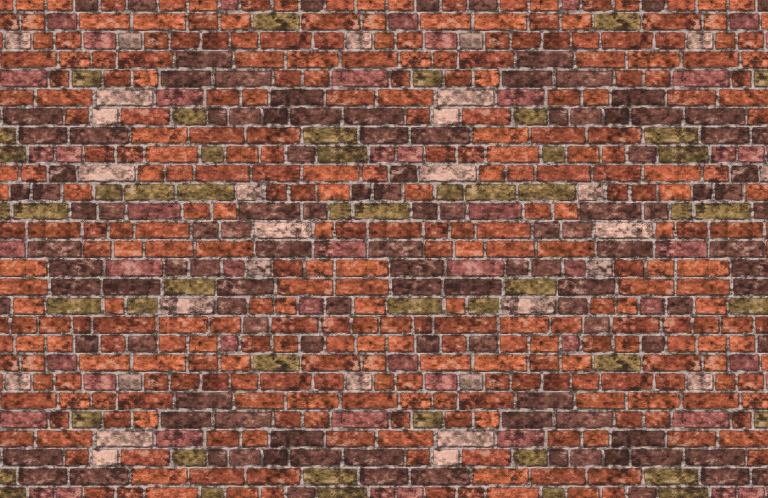
This texture is drawn by a WebGL 2 fragment shader. Its source:

```glsl
#version 300 es
precision highp float;
// Weathered brick wall: mixed long and short bricks in rough mortar, on a repeating tile.

#define TILE 0.685        // side of the repeating tile, in canvas heights
#define ROWS 18.0         // brick rows per tile
#define CELLS 12.0        // short bricks per row and tile
#define JOINT 0.0033      // half width of a mortar joint
#define ROUGHNESS 0.0050  // raggedness of the brick edges
#define JITTER 0.30       // shift of upright joints, in short bricks
#define GRAIN 1.05        // contrast of the brick surface
#define TOP_JOINT 0.976   // height of the uppermost mortar line

uniform vec2 u_resolution;
out vec4 outColor;

const vec3 MORTAR_LIGHT = vec3(0.73, 0.66, 0.63);
const vec3 MORTAR_DARK = vec3(0.36, 0.30, 0.27);
const vec3 SOOT = vec3(0.20, 0.14, 0.13);
const vec3 DUST = vec3(0.75, 0.63, 0.56);

float hash(vec2 p) {
  return fract(sin(dot(p, vec2(127.1, 311.7))) * 43758.5453);
}

// Value noise that wraps on the tile
float noise(vec2 uv, vec2 freq) {
  vec2 p = uv * freq, i = floor(p), f = p - i;
  f = f * f * (3.0 - 2.0 * f);
  vec2 a = mod(i, freq), b = mod(i + 1.0, freq);
  return mix(mix(hash(a + freq), hash(vec2(b.x, a.y) + freq), f.x),
             mix(hash(vec2(a.x, b.y) + freq), hash(b + freq), f.x), f.y);
}

float fbm(vec2 uv, vec2 freq) {
  float sum = 0.0, amp = 0.5;
  for (int i = 0; i < 4; i++) {
    sum += amp * noise(uv, freq);
    freq *= 2.0;
    amp *= 0.6;
  }
  return sum / 1.088;
}

// Position of an upright joint, in cells
float jointAt(float i, float row) {
  return i + JITTER * hash(vec2(mod(i, CELLS), row + 40.0));
}

float boxDistance(vec2 p, vec2 halfSize, float radius) {
  vec2 q = abs(p) - halfSize + radius;
  return length(max(q, 0.0)) + min(max(q.x, q.y), 0.0) - radius;
}

vec3 brickColour(float h, float tint) {
  vec3 c = mix(vec3(0.54, 0.28, 0.21), vec3(0.70, 0.38, 0.25), tint);  // red to orange
  c = mix(c, vec3(0.43, 0.28, 0.24), step(0.56, h));                   // burnt brown
  c = mix(c, vec3(0.58, 0.34, 0.31), step(0.74, h));                   // plum
  c = mix(c, vec3(0.50, 0.40, 0.25), step(0.87, h));                   // olive
  return mix(c, vec3(0.71, 0.56, 0.50), step(0.94, h));                // pale
}

void main() {
  vec2 p = gl_FragCoord.xy / u_resolution.y;
  float px = 1.0 / u_resolution.y;
  vec2 uv = (p - vec2(0.0, TOP_JOINT)) / TILE;

  // Row and cell; two cells may join into one long brick
  float rowIndex = floor(uv.y * ROWS);
  float row = mod(rowIndex, ROWS);
  float x = uv.x * CELLS + 2.0 * hash(vec2(row, 7.0));
  float i = floor(x);
  if (x < jointAt(i, row)) i -= 1.0;
  float pairStart = 2.0 * floor(i / 2.0);
  float longShare = mix(0.28, 0.80, mod(row, 2.0));
  bool isLong = hash(vec2(mod(pairStart, CELLS), row + 80.0)) < longShare;
  float first = isLong ? pairStart : i;
  float left = jointAt(first, row);
  float right = jointAt(first + (isLong ? 2.0 : 1.0), row);
  vec2 id = vec2(mod(first, CELLS), row);

  // Brick outline with ragged edges
  vec2 size = vec2((right - left) / CELLS, 1.0 / ROWS) * TILE;
  vec2 local = vec2((x - 0.5 * (left + right)) / CELLS,
                    uv.y - (rowIndex + 0.5) / ROWS) * TILE;
  float ragged = (fbm(uv, vec2(40.0)) - 0.5) * ROUGHNESS;
  vec2 halfSize = 0.5 * size - JOINT;
  float d = boxDistance(local, halfSize, 0.003) + ragged;
  float shadow = boxDistance(local + vec2(-0.0008, 0.0022), halfSize, 0.003) + ragged;

  // Surface noises
  float blotch = fbm(uv, vec2(26.0, 34.0));
  float grain = fbm(uv + 0.37, vec2(70.0, 90.0));
  float speck = noise(uv, vec2(150.0, 170.0));
  float stain = fbm(uv + 0.61, vec2(18.0, 15.0));

  // Mortar with dark crevices below the bricks
  vec3 mortar = mix(MORTAR_DARK, MORTAR_LIGHT, smoothstep(0.25, 0.62, grain));
  mortar *= 0.86 + 0.28 * speck;
  float crevice = 1.0 - smoothstep(-px, 0.0012 + px, shadow);
  mortar = mix(mortar, SOOT, crevice * smoothstep(0.30, 0.55, blotch) * 0.85);

  // Brick face: own colour, mottling, dust, soot and a worn rim
  vec3 brick = brickColour(hash(id + 3.0), hash(id + 19.0));
  brick *= 0.86 + 0.28 * hash(id + 55.0);
  brick *= 1.0 + GRAIN * (grain - 0.5) + 0.7 * (blotch - 0.5) + 0.22 * (speck - 0.5);
  float dusty = smoothstep(0.56, 0.76, 0.6 * blotch + 0.4 * grain);
  brick = mix(brick, DUST, 0.75 * dusty);
  float sooty = smoothstep(0.52, 0.74, 0.6 * stain + 0.4 * (1.0 - grain));
  brick = mix(brick, SOOT, 0.75 * sooty);
  brick *= 1.0 - 0.22 * smoothstep(-0.003, 0.0, d);

  float face = 1.0 - smoothstep(-px, px, d);
  outColor = vec4(clamp(mix(mortar, brick, face), 0.0, 1.0), 1.0);
}
```
